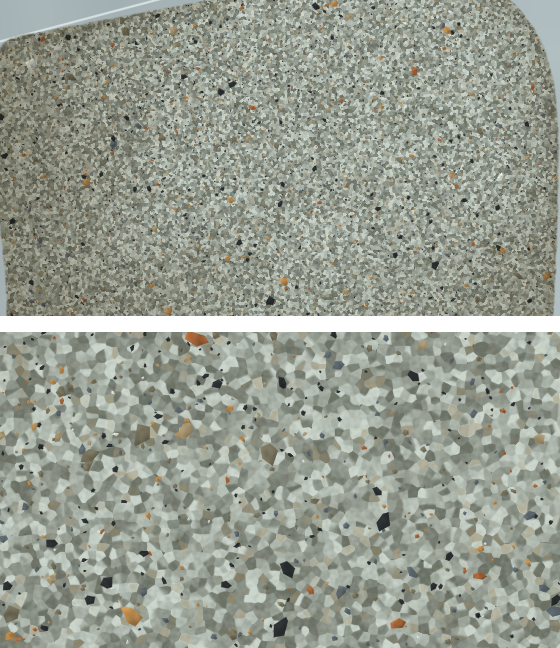
Top, the full canvas; bottom, a detail of the centre.
This texture is drawn by a WebGL 1 fragment shader. Its source:

```glsl
precision highp float;
uniform vec2 u_resolution;

// Sand body
const vec3 GRAIN_DARK = vec3(0.41, 0.43, 0.385);
const vec3 GRAIN_LIGHT = vec3(0.775, 0.815, 0.78);
const vec3 GRAIN_TAN = vec3(0.61, 0.54, 0.40);
const vec3 SHADE_TINT = vec3(0.82, 0.79, 0.74);
const float GRAIN_SCALE = 115.0;
const float GRAIN_CRISPNESS = 16.0;

// Pebbles
const vec3 BLACK = vec3(0.13, 0.14, 0.15);
const vec3 SLATE = vec3(0.32, 0.36, 0.39);
const vec3 OLIVE = vec3(0.42, 0.40, 0.32);
const vec3 OCHRE = vec3(0.68, 0.49, 0.26);
const vec3 RUST = vec3(0.61, 0.35, 0.18);
const vec3 SHELL = vec3(0.80, 0.83, 0.81);
const float PEBBLE_SCALE = 88.0;
const float PEBBLE_DENSITY = 0.24;
const vec2 PEBBLE_CLUSTER = vec2(0.55, 0.85);

// Tray
const vec3 RIM = vec3(0.65, 0.70, 0.71);
const vec3 RIM_GLINT = vec3(0.84, 0.88, 0.89);
const float CORNER = 0.07;

vec2 hash2(vec2 p) {
  vec3 q = fract(p.xyx * vec3(0.1031, 0.1030, 0.0973));
  q += dot(q, q.yzx + 33.33);
  return fract((q.xx + q.yz) * q.zy);
}

float gradientDot(vec2 cell, vec2 f, vec2 corner) {
  return dot(hash2(cell + corner + 71.0) * 2.0 - 1.0, f - corner);
}

float gradientNoise(vec2 p) {
  vec2 i = floor(p), f = fract(p);
  vec2 u = f * f * f * (f * (f * 6.0 - 15.0) + 10.0);
  float low = mix(gradientDot(i, f, vec2(0.0)), gradientDot(i, f, vec2(1.0, 0.0)), u.x);
  float high = mix(gradientDot(i, f, vec2(0.0, 1.0)), gradientDot(i, f, vec2(1.0)), u.x);
  return mix(low, high, u.y);
}

float smoothMax(float a, float b, float k) {
  float h = max(k - abs(a - b), 0.0) / k;
  return max(a, b) + h * h * k * 0.25;
}

// Softly blended cells, each with its own brightness and warmth
vec3 sandGrains(vec2 p) {
  vec2 uv = p * GRAIN_SCALE + 0.4 * gradientNoise(p * 60.0);
  vec2 cell = floor(uv), sum = vec2(0.0);
  float total = 0.0;
  for (int y = -1; y <= 1; y++) {
    for (int x = -1; x <= 1; x++) {
      vec2 id = cell + vec2(float(x), float(y));
      vec2 away = id + hash2(id) - uv;
      float weight = exp(-GRAIN_CRISPNESS * dot(away, away));
      sum += weight * hash2(id + 219.0);
      total += weight;
    }
  }
  vec2 tone = sum / max(total, 1e-6);
  float value = tone.x + 0.22 * gradientNoise(p * 190.0) + 0.14 * gradientNoise(p * 38.0);
  vec3 color = mix(GRAIN_DARK, GRAIN_LIGHT, clamp(value, 0.0, 1.0));
  return mix(color, GRAIN_TAN, 0.45 * smoothstep(0.82, 1.0, tone.y));
}

vec3 pebbleColor(float pick) {
  if (pick < 0.30) return BLACK;
  if (pick < 0.46) return SLATE;
  if (pick < 0.68) return OLIVE;
  if (pick < 0.80) return OCHRE;
  if (pick < 0.86) return RUST;
  if (pick < 0.94) return GRAIN_TAN;
  return SHELL;
}

// Distance to an irregular five-sided chip
float chip(vec2 q, float radius, vec2 id) {
  float d = -1.0;
  for (int i = 0; i < 5; i++) {
    vec2 r = hash2(id + 13.0 * float(i) + 5.0);
    float a = 1.2566 * float(i) + 0.7 * r.x;
    d = max(d, dot(q, vec2(cos(a), sin(a))) - radius * (0.7 + 0.5 * r.y));
  }
  return d;
}

vec3 addPebbles(vec3 color, vec2 p, float scale, float density, float pixel) {
  vec2 uv = p * scale, cell = floor(uv);
  for (int y = -1; y <= 1; y++) {
    for (int x = -1; x <= 1; x++) {
      vec2 id = cell + vec2(float(x), float(y)) + floor(scale) * 3.0;
      vec2 look = hash2(id + 37.0), form = hash2(id + 91.0);
      if (look.x > density) continue;
      vec2 q = uv - (id - floor(scale) * 3.0) - hash2(id);
      float c = cos(form.x * 6.2832), s = sin(form.x * 6.2832);
      vec2 local = mat2(c, -s, s, c) * q * vec2(1.0);
      local.y *= 1.0 + 0.8 * fract(form.x * 17.0);
      float radius = mix(0.12, 0.30, form.y * form.y);
      float cover = 1.0 - smoothstep(-pixel * scale, pixel * scale, chip(local, radius, id));
      float light = 1.0 + 0.5 * (q.y - q.x) + 0.3 * gradientNoise(uv * 5.0);
      color = mix(color, pebbleColor(look.y) * light, cover * 0.93);
    }
  }
  return color;
}

// Negative inside the sand
float trayEdge(vec2 p) {
  float top = 0.98 * (p.y - 0.872 - 0.19 * p.x);
  float left = 0.03 * smoothstep(0.45, 0.0, p.y) - 0.004 - p.x;
  float right = p.x - 1.772 + 0.155 * pow(p.y, 7.0) + 0.02 * pow(1.0 - p.y, 3.0);
  return max(smoothMax(top, left, CORNER), right) + 0.004 * gradientNoise(p * 25.0);
}

void main() {
  vec2 p = gl_FragCoord.xy / u_resolution.y;
  p.x += 0.5 * (16.0 / 9.0 - u_resolution.x / u_resolution.y);
  float pixel = 1.0 / u_resolution.y;
  float edge = trayEdge(p);

  // Sand and three sizes of pebble
  vec3 color = sandGrains(p);
  float crowd = PEBBLE_DENSITY * mix(1.5, 0.75, smoothstep(0.1, 0.8, distance(p, PEBBLE_CLUSTER)));
  for (int i = 0; i < 3; i++) {
    float scale = PEBBLE_SCALE / pow(2.0, float(i));
    color = addPebbles(color, p, scale, crowd * (1.0 - 0.12 * float(i)), 0.8 * pixel);
  }

  // Broad light, darker and warmer toward the sides
  float shade = smoothstep(0.35, 1.2, length(p - vec2(1.05, 0.6)));
  shade += 0.25 * gradientNoise(p * 3.0) + 0.4 * smoothstep(-0.06, 0.0, edge);
  color *= mix(vec3(1.03), SHADE_TINT, clamp(shade, 0.0, 1.0));

  // Smooth tray rim with a thin glint
  vec3 rim = RIM * (1.0 + 0.06 * smoothstep(1.2, 1.7, p.x) + 0.05 * gradientNoise(p * 4.0));
  float glint = abs(p.y - 0.868 - 0.265 * p.x);
  rim = mix(rim, RIM_GLINT, (1.0 - smoothstep(0.001, 0.003 + pixel, glint)) * step(p.x, 0.8));
  color = mix(color, rim, smoothstep(-pixel, pixel + 0.003, edge));
  gl_FragColor = vec4(color, 1.0);
}
```
